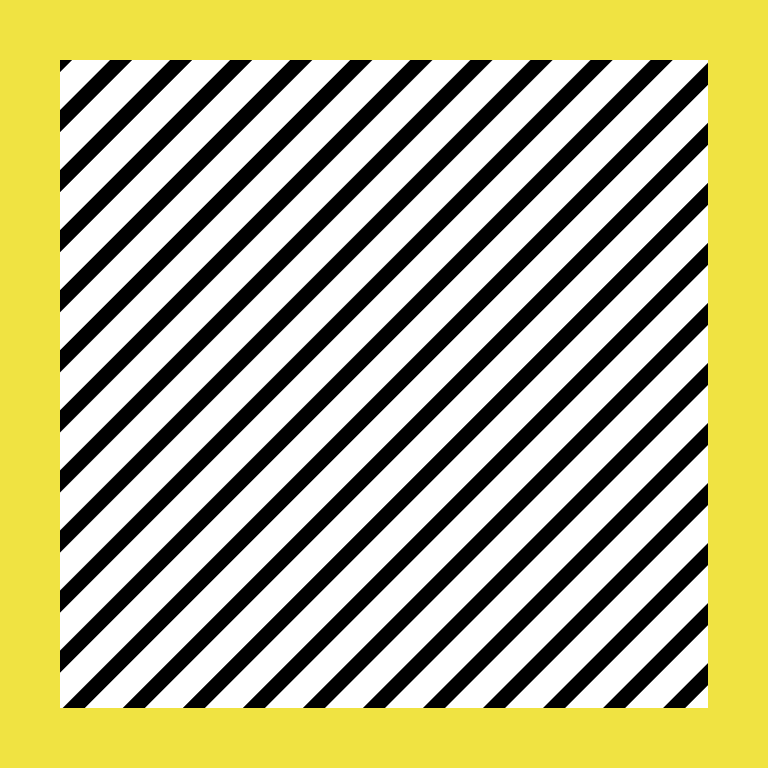
A WebGL 2 fragment shader for this pattern:

```glsl
#version 300 es
precision highp float;
// Black diagonal stripes on a white square panel inside a plain yellow border.
// The stripes are a folded distance along x - y; the panel is a box distance.
// The uniform border meets itself at opposite edges, so the canvas tiles.

uniform vec2 u_resolution;
out vec4 fragColor;

const vec3 YELLOW = vec3(0.94, 0.89, 0.26);
const vec3 WHITE = vec3(1.0);
const vec3 BLACK = vec3(0.0);

const float PANEL_HALF = 0.421875;    // half the side of the panel
const float STRIPE_PERIOD = 0.07819;  // spacing measured along x
const float STRIPE_WIDTH = 0.0288;    // black width measured along x
const float STRIPE_OFFSET = 0.0178;   // shift of a stripe from the centre

// Coverage of a shape from its signed distance, softened over one pixel.
float coverage(float dist, float pixel) {
    return clamp(0.5 - dist / pixel, 0.0, 1.0);
}

// Signed distance to a centred square.
float squareDistance(vec2 p, float halfSide) {
    vec2 d = abs(p) - halfSide;
    return length(max(d, 0.0)) + min(max(d.x, d.y), 0.0);
}

// Signed distance to the nearest rising 45 degree stripe.
float stripeDistance(vec2 p, float period, float width, float offset) {
    float across = (p.x - p.y - offset) / period;
    float fromCentre = abs(fract(across + 0.5) - 0.5) * period;
    return (fromCentre - 0.5 * width) * inversesqrt(2.0);
}

void main() {
    vec2 p = gl_FragCoord.xy / u_resolution - 0.5;
    float pixel = 1.0 / min(u_resolution.x, u_resolution.y);

    // Striped panel
    float stripe = stripeDistance(p, STRIPE_PERIOD, STRIPE_WIDTH, STRIPE_OFFSET);
    vec3 panelColor = mix(WHITE, BLACK, coverage(stripe, pixel));

    // Border around the panel
    float panel = coverage(squareDistance(p, PANEL_HALF), pixel);
    fragColor = vec4(mix(YELLOW, panelColor, panel), 1.0);
}
```
